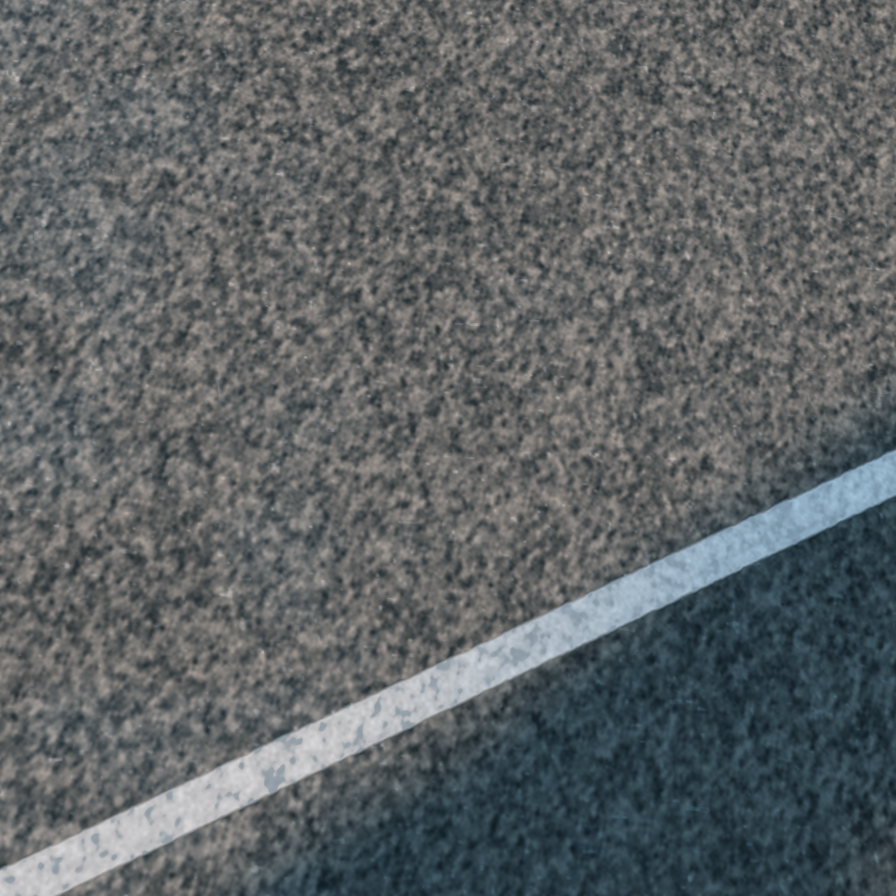
This texture is drawn by a Shadertoy shader. Its source:

```glsl
float hash(vec2 p) {
    vec3 q = fract(p.xyx * 0.1031);
    q += dot(q, q.yzx + 33.33);
    return fract((q.x + q.y) * q.z);
}

float valueNoise(vec2 p) {
    vec2 cell = floor(p), f = fract(p);
    f = f * f * (3.0 - 2.0 * f);
    return mix(mix(hash(cell), hash(cell + vec2(1, 0)), f.x),
               mix(hash(cell + vec2(0, 1)), hash(cell + vec2(1, 1)), f.x), f.y);
}

// Two octaves of grit, leaning to the right
float grit(vec2 p) {
    vec2 slanted = vec2(p.x - 0.45 * p.y, 0.72 * p.y + 0.25 * p.x);
    vec2 turned = mat2(0.8, 0.6, -0.6, 0.8) * slanted;
    return 0.62 * valueNoise(slanted) + 0.38 * valueNoise(turned * 1.7 + 41.0);
}

void mainImage(out vec4 fragColor, in vec2 fragCoord) {
    vec2 uv = fragCoord / iResolution.xy;
    float pixel = 1.0 / iResolution.y;

    // Ground plane: grains shrink towards the upper right
    vec2 ground = uv / (1.0 - 0.2 * uv.y - 0.08 * uv.x);
    float grain = grit(ground * 102.0 + 20.0);
    float fine = valueNoise(ground * 210.0 + 7.0);
    float mottle = 0.6 * valueNoise(uv * 6.0 + 3.0) + 0.4 * valueNoise(uv * 15.0 + 9.0);

    // Asphalt: cool pits, warm stones
    float tone = 0.5 + 1.1 * (grain - 0.5) + 0.2 * (fine - 0.5) + 0.14 * (mottle - 0.5);
    vec3 asphalt = mix(vec3(0.16, 0.195, 0.21), vec3(0.64, 0.605, 0.58), clamp(tone, 0.0, 1.0));
    asphalt += vec3(-0.02, 0.0, 0.014) * smoothstep(0.45, 0.8, mottle) * (1.0 - uv.x);

    // Scattered pale chips
    float chip = smoothstep(0.83, 0.97, valueNoise(ground * vec2(85.0, 95.0) + 70.0));
    asphalt += chip * vec3(0.13, 0.14, 0.15) * fine;

    // Soft blue shade across the lower right
    float shadeDepth = 0.75 * uv.x - 0.2 - uv.y + 0.05 * (mottle - 0.5);
    float shade = smoothstep(-0.09, 0.09, shadeDepth);
    shade *= 1.0 - 0.45 * smoothstep(0.13, 0.0, length(uv - vec2(1.02, 0.02)));
    asphalt *= mix(vec3(1.0), vec3(0.42, 0.6, 0.7), shade);

    // Painted stripe with worn edges
    float offset = abs(uv.y - 0.4735 * uv.x + 0.0005);
    float halfWidth = mix(0.0295, 0.0255, uv.x);
    float edge = (offset - halfWidth) * 0.904 + 0.004 * (grain - 0.5);
    float paint = 1.0 - smoothstep(-0.0012 - pixel, 0.0012 + pixel, edge);
    float stripeShade = smoothstep(0.35, 0.95, uv.x);
    vec3 stripe = mix(vec3(0.77, 0.77, 0.78), vec3(0.56, 0.68, 0.77), stripeShade);
    stripe += 0.16 * (grain - 0.5) + 0.06 * (fine - 0.5);
    float pits = smoothstep(0.42, 0.22, grain) * mix(0.5, 0.25, stripeShade);
    stripe = mix(stripe, vec3(0.47, 0.55, 0.61), pits);

    fragColor = vec4(clamp(mix(asphalt, stripe, paint * 0.96), 0.0, 1.0), 1.0);
}
```
